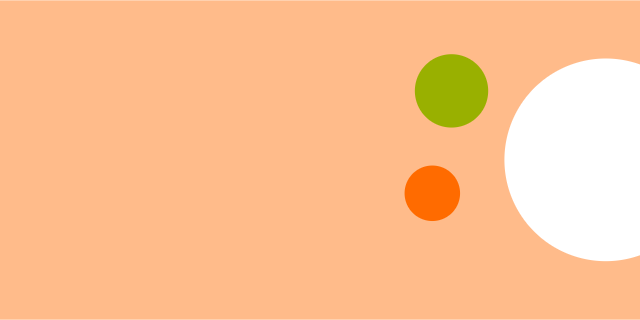
Give the GLSL for this background, as a Shadertoy shader.

```glsl
// Flat peach backdrop with green, orange and white discs and thin pale top and bottom edges.

const vec3 PEACH  = vec3(1.0, 0.733, 0.541);
const vec3 GREEN  = vec3(0.6, 0.69, 0.0);
const vec3 ORANGE = vec3(1.0, 0.42, 0.0);
const vec3 WHITE  = vec3(1.0);

const float EDGE_MARGIN = 0.001;

// Signed distance to a circle, negative inside.
float circleDistance(vec2 p, vec2 center, float radius) {
    return length(p - center) - radius;
}

// Fraction of a pixel that lies inside the shape.
float coverage(float dist, float pixel) {
    return clamp(0.5 - dist / pixel, 0.0, 1.0);
}

vec3 paintDisc(vec3 base, vec3 color, vec2 p, vec2 center, float radius, float pixel) {
    return mix(base, color, coverage(circleDistance(p, center, radius), pixel));
}

void mainImage(out vec4 fragColor, in vec2 fragCoord) {
    // Canvas height is one unit.
    float pixel = 1.0 / iResolution.y;
    vec2 p = fragCoord * pixel;

    // Backdrop with pale horizontal edges.
    float edgeDistance = min(p.y, 1.0 - p.y);
    vec3 color = mix(PEACH, WHITE, coverage(edgeDistance - EDGE_MARGIN, pixel));

    // Discs; the white one runs off the right side.
    color = paintDisc(color, GREEN, p, vec2(1.411, 0.716), 0.1146, pixel);
    color = paintDisc(color, ORANGE, p, vec2(1.351, 0.396), 0.0867, pixel);
    color = paintDisc(color, WHITE, p, vec2(1.893, 0.5005), 0.3167, pixel);

    fragColor = vec4(color, 1.0);
}
```
